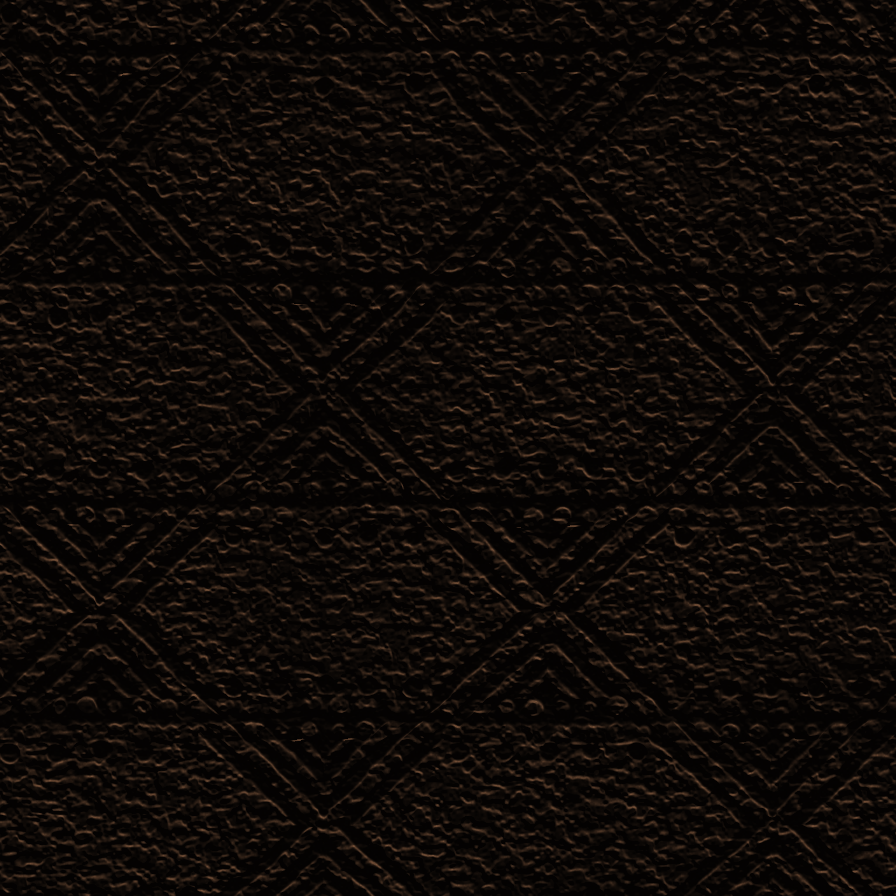
Reproduce this pattern procedurally as a Shadertoy shader.

```glsl
// Dark brown embossed leather: staggered rows of crossed arms, long hexagons and beaded bands.

float hash(vec2 p) {
    vec3 q = fract(vec3(p.xyx) * 0.1031);
    q += dot(q, q.yzx + 33.33);
    return fract((q.x + q.y) * q.z);
}

float noise(vec2 p) {
    vec2 i = floor(p), f = fract(p);
    f = f * f * (3.0 - 2.0 * f);
    return mix(mix(hash(i), hash(i + vec2(1, 0)), f.x),
               mix(hash(i + vec2(0, 1)), hash(i + vec2(1, 1)), f.x), f.y);
}

// Signed offset from the middle of the nearest repeat
float repeatAxis(float x, float size) {
    return (fract(x / size) - 0.5) * size;
}

// Soft mask, 1 where the distance is below the radius
float inside(float dist, float radius) {
    return 1.0 - smoothstep(radius - 0.012, radius + 0.012, dist);
}

// Stamped pattern height: 0 is the untouched hide, -1 the deepest groove
float emboss(vec2 p) {
    p += 0.006 * (vec2(noise(p * 17.0), noise(p * 17.0 + 40.0)) - 0.5);
    p += 0.003 * (vec2(noise(p * 70.0), noise(p * 70.0 + 90.0)) - 0.5);

    // Rows tighten slightly toward the bottom; odd rows shift half a period
    float down = 0.945 - p.y;
    float r = 3.807 * down + 0.275 * down * down;
    float row = floor(r);
    float x = (p.x - 0.112) * 4.0 - row;
    float ax = abs(mod(x + 1.0, 2.0) - 1.0);
    float ay = abs(r - row - 0.5);
    float edge = 0.5 - ay;
    float d = (ax - ay) * 0.707;

    // Double grooves of the arms and sunken triangles with a chevron
    float h = -inside(abs(abs(d) - 0.062), 0.027);
    float triangle = smoothstep(0.12, 0.15, -d);
    h = min(h, -0.95 * triangle);
    h += 0.65 * inside(abs(d + 0.2), 0.018) * step(0.1, edge);

    // Beaded band on either side of each row line
    h = min(h, -0.5 * inside(edge, 0.105));
    float beadId = hash(vec2(floor(x / 0.125) + 50.0, row * 2.0 + step(0.5, r - row) + 20.0));
    float bead = length(vec2(repeatAxis(x, 0.125), edge - 0.06));
    h = mix(h, 0.25, inside(bead, 0.03 + 0.014 * beadId) * (0.5 + 0.5 * beadId));
    h = mix(h, -0.9, inside(edge, 0.012));
    float stitch = length(vec2(repeatAxis(x, 0.0625), edge));
    h = mix(h, -1.0, inside(stitch, 0.021));

    // Round pits along the hexagon, facing the neighbouring triangle
    float pit = length(vec2(repeatAxis(ax - 0.9, 0.2), edge - 0.15));
    h = mix(h, -1.0, inside(pit, 0.04) * step(0.55, ax));

    // Studs and pits at the crossing
    float stud = length(vec2(ax - 0.045, repeatAxis(ay, 0.1)));
    h = mix(h, 0.2, inside(stud, 0.03) * step(ay, 0.1));
    float hole = length(vec2(ax, repeatAxis(ay + 0.03, 0.0625)));
    h = mix(h, -1.0, inside(hole, 0.018) * step(ay, 0.16));

    return h * mix(0.75, 1.1, noise(p * 6.0));
}

// Pebbled grain with flat tops and steep rims
float grain(vec2 p) {
    p += 0.004 * (noise(p * 60.0) - 0.5);
    float n = 0.65 * noise(p * vec2(88, 118)) + 0.35 * noise(p * vec2(180, 220) + 7.0);
    return smoothstep(0.3, 0.68, n) + 0.25 * noise(p * 260.0);
}

float relief(vec2 p, float stamp) {
    return 0.55 * stamp + grain(p) * mix(0.45, 1.0, smoothstep(-0.9, -0.1, stamp));
}

void mainImage(out vec4 fragColor, in vec2 fragCoord) {
    vec2 p = fragCoord / iResolution.xy;
    vec2 toLight = vec2(0.0005, 0.002);

    // Slope facing a low light from above
    float stamp = emboss(p);
    vec2 q = p + toLight;
    float slope = relief(p, stamp) - relief(q, emboss(q));

    // Grooves stay in shadow, raised hide catches a little ambient light
    float open = smoothstep(-1.0, 0.0, stamp);
    float light = 0.07 * open + 1.15 * slope * mix(0.5, 1.0, open);
    light *= mix(0.8, 1.2, noise(p * 9.0 + 3.0));

    vec3 color = mix(vec3(0.015, 0.009, 0.006), vec3(0.38, 0.26, 0.18), clamp(light, 0.0, 1.1));
    color *= mix(0.9, 1.1, hash(floor(p * 512.0)));
    fragColor = vec4(color, 1.0);
}
```
